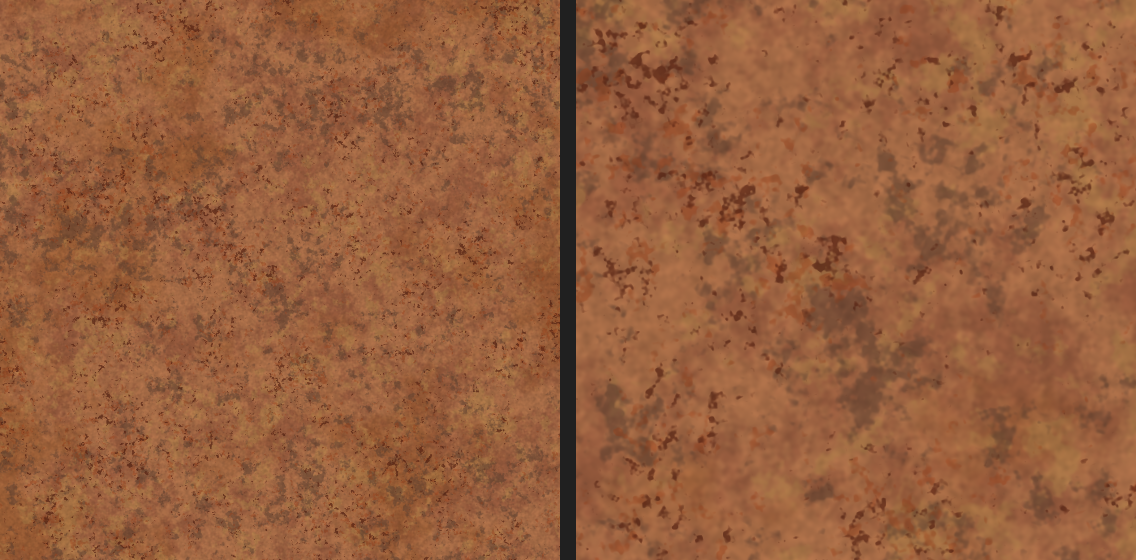
Left, the full canvas; right, a detail of the centre.
Give the GLSL for this texture, as a Shadertoy shader.

```glsl
// Weathered rusty copper-brown surface: a finely mottled base with faint amber
// stains, small ochre patches, grey-brown blotches and tiny dark red specks.
// Every layer is a thresholded fractal noise, blended one over the other.

const vec3 ROSY_BROWN = vec3(0.570, 0.342, 0.232);
const vec3 WARM_TAN   = vec3(0.650, 0.420, 0.274);
const vec3 AMBER      = vec3(0.545, 0.305, 0.140);
const vec3 OCHRE      = vec3(0.675, 0.500, 0.280);
const vec3 GREY_BROWN = vec3(0.370, 0.250, 0.185);
const vec3 RUST_RED   = vec3(0.570, 0.235, 0.095);
const vec3 DARK_RED   = vec3(0.330, 0.130, 0.070);

float hash(vec2 cell) {
    vec3 q = fract(cell.xyx * vec3(0.1031, 0.1030, 0.0973));
    q += dot(q, q.yzx + 33.33);
    return fract((q.x + q.y) * q.z);
}

float valueNoise(vec2 p) {
    vec2 cell = floor(p);
    vec2 f = fract(p);
    f = f * f * (3.0 - 2.0 * f);
    float low  = mix(hash(cell), hash(cell + vec2(1.0, 0.0)), f.x);
    float high = mix(hash(cell + vec2(0.0, 1.0)), hash(cell + vec2(1.0, 1.0)), f.x);
    return mix(low, high, f.y);
}

// Fractal noise in 0..1; gain sets how rough the fine octaves are.
float fbm(vec2 p, int octaves, float gain) {
    const mat2 TURN = mat2(0.8, 0.6, -0.6, 0.8);
    float sum = 0.0, total = 0.0, amplitude = 1.0;
    for (int i = 0; i < octaves; i++) {
        sum += amplitude * valueNoise(p);
        total += amplitude;
        amplitude *= gain;
        p = TURN * p * 2.03 + 17.3;
    }
    return sum / total;
}

// Soft-edged coverage of the noise peaks above a level.
float patches(float noise, float level, float softness) {
    return smoothstep(level, level + softness, noise);
}

void mainImage(out vec4 fragColor, in vec2 fragCoord) {
    vec2 p = fragCoord / iResolution.y + 3.0;

    // Slow fields that gather the small marks into loose groups
    float blotchGroups = fbm(p * 6.0 + 41.0, 4, 0.65) - 0.5;
    float speckGroups  = fbm(p * 11.0 + 73.0, 4, 0.7) - 0.5;
    float ochreGroups  = fbm(p * 8.0 + 11.0, 3, 0.65) - 0.5;

    // Mottled base
    float mottle = fbm(p * 18.0, 5, 0.85);
    vec3 color = mix(ROSY_BROWN, WARM_TAN, smoothstep(0.30, 0.62, mottle));

    // Broad amber stains
    float stain = patches(fbm(p * 4.0 + 5.0, 6, 0.65), 0.46, 0.25);
    color = mix(color, AMBER, 0.52 * stain);

    // Ochre patches
    float ochre = fbm(p * 42.0 + 29.0, 4, 0.7) + 0.35 * ochreGroups;
    color = mix(color, OCHRE, 0.48 * patches(ochre, 0.55, 0.20));

    // Grey-brown blotches with ragged, porous edges
    float blotch = fbm(p * 48.0 + 57.0, 4, 0.75) + 0.45 * blotchGroups;
    color = mix(color, GREY_BROWN, 0.58 * patches(blotch, 0.56, 0.20));

    // Rust flecks and smaller, darker specks
    float rust = fbm(p * 100.0 + 83.0, 3, 0.7) + 0.5 * speckGroups;
    color = mix(color, RUST_RED, 0.42 * patches(rust, 0.65, 0.17));
    float speck = fbm(p * 130.0 + 97.0, 3, 0.7) + 0.5 * speckGroups;
    color = mix(color, DARK_RED, 0.70 * patches(speck, 0.68, 0.18));

    // Fine grain
    float grain = fbm(p * 150.0 + 19.0, 2, 0.9) - 0.5;
    color *= 1.0 + 0.22 * grain;

    fragColor = vec4(color, 1.0);
}
```
